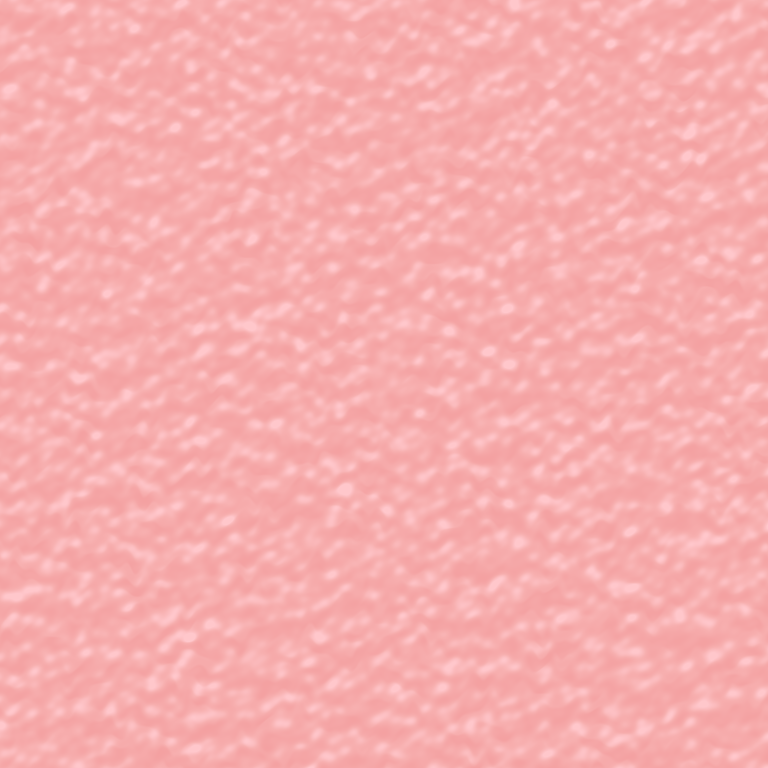
Write a Shadertoy shader that draws this texture.

```glsl
// Soft pink wrinkled surface: chains of small slanted beads along zigzag folds.
// Random plane waves of varied pitch and slant sum to a broken fold height;
// each cellular bead takes its brightness from the fold beneath its center.

const vec3 VALLEY_PINK = vec3(0.955, 0.628, 0.630);
const vec3 BODY_PINK   = vec3(0.970, 0.690, 0.690);
const vec3 CREST_PINK  = vec3(0.995, 0.765, 0.780);

const int   WAVE_COUNT   = 24;
const vec2  WAVE_PITCH   = vec2(9.0, 38.0);    // cycles per canvas, low to high
const vec2  WAVE_SLANT   = vec2(-0.70, 0.60);  // sideways share of the pitch
const float ZIGZAG       = 0.0036;             // height of the fold jags
const float BEAD_DENSITY = 60.0;               // cells per canvas
const float BEAD_TILT    = 0.50;               // radians, rising to the right
const vec2  BEAD_RADIUS  = vec2(0.39, 0.28);   // in cells
const float BEAD_JITTER  = 0.8;
const float BEAD_GAIN    = 0.80;
const float FOLD_GAIN    = 0.30;
const float TAU          = 6.2831853;

vec3 hash3(vec2 p) {
    vec3 q = fract(vec3(p.xyx) * vec3(0.1031, 0.1030, 0.0973));
    q += dot(q, q.yxz + 33.33);
    return fract((q.xxy + q.yzz) * q.zyx);
}

// Fold height from 0 in the valleys to 1 on the crests
float folds(vec2 p) {
    // Jagged sideways ripple
    p.y += ZIGZAG * sin(TAU * dot(p, vec2(23.0, 8.0)) + 2.0 * sin(TAU * dot(p, vec2(5.0, -11.0))));
    p.y += 0.7 * ZIGZAG * sin(TAU * dot(p, vec2(-34.0, 13.0)) + 2.0 * sin(TAU * dot(p, vec2(7.0, 9.0))));

    float sum = 0.0;
    for (int i = 0; i < WAVE_COUNT; i++) {
        vec3 rnd = hash3(vec2(float(i) * 7.0 + 3.0, 19.0));
        float pitch = mix(WAVE_PITCH.x, WAVE_PITCH.y, rnd.x);
        float slant = mix(WAVE_SLANT.x, WAVE_SLANT.y, rnd.y);
        sum += sin(TAU * (pitch * dot(vec2(slant, 1.0), p) + rnd.z));
    }
    return smoothstep(-1.4, 1.4, sum * sqrt(2.0 / float(WAVE_COUNT)));
}

// Soft oval splats, one per jittered cell of a tilted grid
float beads(vec2 p) {
    float c = cos(BEAD_TILT), s = sin(BEAD_TILT);
    mat2 tilt = mat2(c, -s, s, c);
    vec2 q = tilt * p * BEAD_DENSITY;
    vec2 cell = floor(q);
    float sum = 0.0;
    for (int y = -1; y <= 1; y++) {
        for (int x = -1; x <= 1; x++) {
            vec2 id = cell + vec2(x, y);
            vec3 rnd = hash3(id + 211.0);
            vec2 center = id + 0.5 + BEAD_JITTER * (rnd.xy - 0.5);
            vec2 d = (q - center) / BEAD_RADIUS;
            float lift = folds(center * tilt / BEAD_DENSITY);
            sum += mix(0.6, 1.0, rnd.z) * mix(0.22, 1.0, lift) * exp(-0.5 * dot(d, d));
        }
    }
    return sum;
}

void mainImage(out vec4 fragColor, in vec2 fragCoord) {
    vec2 p = fragCoord / iResolution.y;

    // Relief: soft folds plus beads that grow toward the crests
    float relief = FOLD_GAIN * folds(p) + BEAD_GAIN * beads(p);
    relief = clamp(relief, 0.0, 1.1);

    // Tint from valley through body to crest
    vec3 color = mix(VALLEY_PINK, BODY_PINK, min(relief * 2.0, 1.0));
    color = mix(color, CREST_PINK, max(relief * 2.0 - 1.0, 0.0));
    fragColor = vec4(min(color, 1.0), 1.0);
}
```
